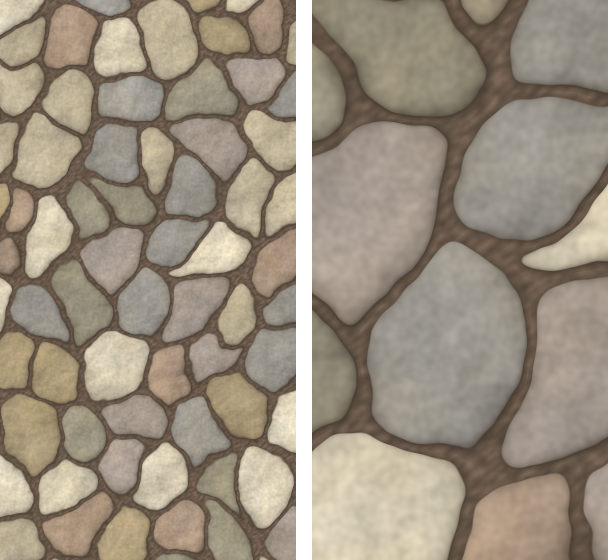
Left, the full canvas; right, a detail of the centre.
Give the GLSL for this texture, as a Shadertoy shader.

```glsl
// Rounded fieldstones in muted greys, tans and creams set in rough brown mortar.

const float STONES_ACROSS = 5.4;
const float JOINT_HALF_WIDTH = 0.042;
const float CORNER_ROUNDING = 0.17;
const float MAX_RADIUS = 0.74;
const vec2 LIGHT_DIR = vec2(-0.6, 0.8);
const vec3 MORTAR = vec3(0.435, 0.367, 0.310);
const vec3 CREVICE = vec3(0.27, 0.225, 0.18);

const vec3 STONE_COLORS[8] = vec3[8](
    vec3(0.85, 0.82, 0.74),  // cream
    vec3(0.77, 0.73, 0.64),  // light beige
    vec3(0.73, 0.69, 0.60),  // beige
    vec3(0.68, 0.62, 0.50),  // tan
    vec3(0.66, 0.62, 0.59),  // mauve grey
    vec3(0.61, 0.59, 0.52),  // olive grey
    vec3(0.67, 0.59, 0.52),  // rose brown
    vec3(0.61, 0.60, 0.58)   // slate
);

vec2 hash2(vec2 p) {
    vec3 q = fract(p.xyx * vec3(0.1031, 0.1030, 0.0973));
    q += dot(q, q.yzx + 33.33);
    return fract((q.xx + q.yz) * q.zy);
}

float gradientDot(vec2 corner, vec2 offset) {
    float angle = 6.2832 * hash2(corner).x;
    return dot(vec2(cos(angle), sin(angle)), offset);
}

float gradientNoise(vec2 p) {
    vec2 i = floor(p), f = p - i;
    vec2 u = f * f * f * (f * (f * 6.0 - 15.0) + 10.0);
    vec2 e = vec2(1.0, 0.0);
    float low = mix(gradientDot(i, f), gradientDot(i + e, f - e), u.x);
    float high = mix(gradientDot(i + e.yx, f - e.yx), gradientDot(i + e.xx, f - e.xx), u.x);
    return mix(low, high, u.y);
}

float fbm(vec2 p) {
    float sum = 0.0, amplitude = 0.6;
    for (int i = 0; i < 4; i++) {
        sum += amplitude * gradientNoise(p);
        p = mat2(1.6, 1.2, -1.2, 1.6) * p + 7.3;
        amplitude *= 0.5;
    }
    return sum;
}

float smoothMin(float a, float b, float k) {
    float h = max(k - abs(a - b), 0.0) / k;
    return min(a, b) - 0.25 * h * h * k;
}

// Distance to one stretched stone centre in x, its gradient in yz
vec3 stoneField(vec2 p, vec2 cell) {
    vec2 jitter = 0.5 + 0.78 * (hash2(cell) - 0.5);
    vec2 center = cell + jitter + vec2(0.5 * mod(cell.y, 2.0), 0.0);
    vec2 traits = hash2(cell + 41.7);
    float angle = 1.57 + 2.4 * (traits.x - 0.5);
    float stretch = mix(1.0, 1.38, traits.y);
    vec2 axis = vec2(cos(angle), sin(angle)), side = vec2(-axis.y, axis.x);
    vec2 q = vec2(dot(p - center, axis) / stretch, dot(p - center, side) * stretch);
    float d = max(length(q), 0.001);
    float growth = 0.18 * hash2(cell + 13.1).x;
    return vec3(d - growth, (axis * q.x / stretch + side * q.y * stretch) / d);
}

// Inset from the stone outline; also returns its cell and outward direction
float stoneInset(vec2 p, out vec2 cell, out vec2 outward) {
    vec2 base = floor(p);
    vec3 nearest = vec3(1e3, 0.0, 0.0);
    for (int y = -2; y <= 2; y++)
    for (int x = -2; x <= 2; x++) {
        vec2 candidate = base + vec2(x, y);
        vec3 field = stoneField(p, candidate);
        if (field.x < nearest.x) { nearest = field; cell = candidate; }
    }
    outward = normalize(nearest.yz + 1e-4);
    float inset = MAX_RADIUS - nearest.x;
    for (int y = -2; y <= 2; y++)
    for (int x = -2; x <= 2; x++) {
        vec2 other = base + vec2(x, y);
        if (other == cell) continue;
        vec3 field = stoneField(p, other);
        float border = (field.x - nearest.x) / max(length(field.yz - nearest.yz), 0.2);
        inset = smoothMin(inset, border, CORNER_ROUNDING);
    }
    return inset - JOINT_HALF_WIDTH;
}

// Broad swells broken by creases
float stoneRelief(vec2 p) {
    return fbm(p * 2.2) + 0.5 * abs(gradientNoise(p * 2.7 + fbm(p * 1.5)));
}

vec3 stoneColor(vec2 p, vec2 cell, float inset, vec2 outward) {
    vec2 pick = hash2(cell + 71.3);
    vec2 local = p + 19.0 * pick;
    vec3 color = STONE_COLORS[int(pick.x * 7.999)] * mix(0.96, 1.04, pick.y);
    float slope = stoneRelief(local) - stoneRelief(local + 0.05 * LIGHT_DIR);
    float shade = 1.0 + 0.20 * fbm(local * 1.7) + 0.26 * slope;
    shade += 0.07 * gradientNoise(p * 19.0) + 0.05 * gradientNoise(p * 9.0);
    float rim = exp(-max(inset, 0.0) * 13.0);
    shade += rim * (0.10 * dot(outward, LIGHT_DIR) - 0.13);
    vec3 stain = mix(vec3(1.0), vec3(1.03, 1.0, 0.94), fbm(local * 1.3 + 5.0) + 0.5);
    return color * stain * shade;
}

vec3 mortarColor(vec2 p) {
    vec2 fiber = mat2(0.8, -0.6, 0.6, 0.8) * p;
    float grit = 0.30 * gradientNoise(fiber * vec2(11.0, 23.0)) + 0.22 * fbm(p * 10.0);
    return MORTAR * (1.0 + grit);
}

void mainImage(out vec4 fragColor, in vec2 fragCoord) {
    float pixel = STONES_ACROSS / iResolution.x;
    vec2 p = fragCoord * pixel;
    vec2 wobble = vec2(gradientNoise(p * 1.9), gradientNoise(p * 1.9 + 31.0)) * 0.15;
    wobble += vec2(gradientNoise(p * 6.0), gradientNoise(p * 6.0 + 17.0)) * 0.03;
    vec2 cell, outward;
    float inset = stoneInset(p + wobble, cell, outward);

    // Mortar, the dark crevice around each stone, then the stone face
    float shadowSide = 0.72 - 0.28 * dot(outward, LIGHT_DIR);
    float crevice = shadowSide * exp(-abs(inset) * 32.0);
    vec3 color = mix(mortarColor(p), CREVICE, crevice);
    vec3 face = stoneColor(p, cell, inset, outward);
    face = mix(face, CREVICE, 0.5 * shadowSide * exp(-max(inset, 0.0) * 50.0));
    color = mix(color, face, smoothstep(-pixel, pixel, inset));
    fragColor = vec4(clamp(color, 0.0, 1.0), 1.0);
}
```
